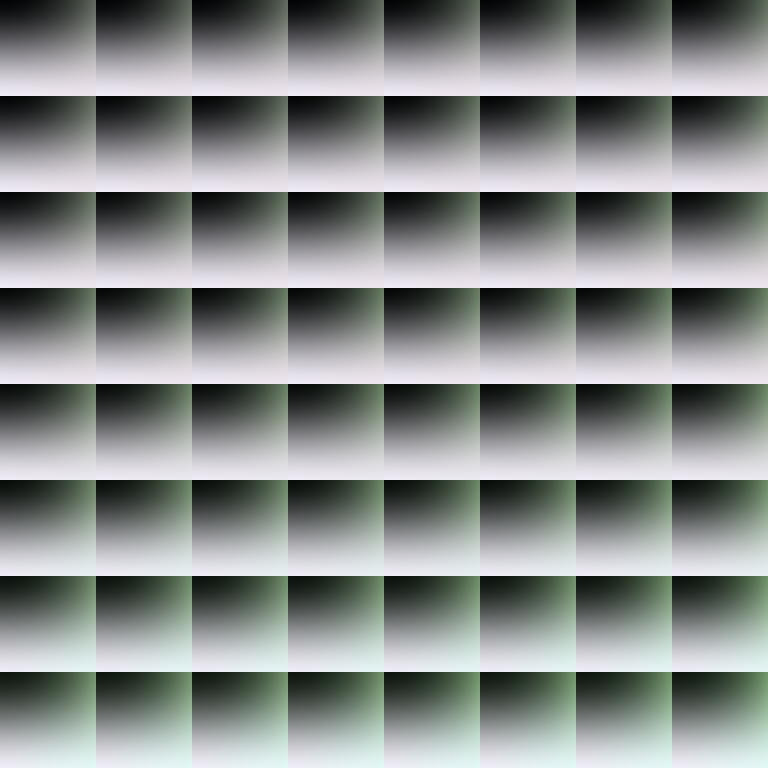
Reproduce this pattern procedurally as a WebGL 1 fragment shader.

```glsl
precision highp float;
// Eight by eight grid of soft shaded tiles, drifting from neutral grey to green down the canvas.

uniform vec2 u_resolution;

const float TILES = 8.0;
const int SAMPLES = 2;

// Colour along the upper edge of a tile: shadow at the left, muted green at the right.
vec3 upperEdge(float across, vec2 drift) {
  vec3 shadow = mix(vec3(0.0, 0.005, 0.01), vec3(0.06, 0.10, 0.06), drift.y * drift.y);
  vec3 glow = mix(vec3(0.38, 0.41, 0.37), vec3(0.47, 0.60, 0.44), drift.y);
  glow += vec3(-0.01, 0.02, -0.01) * drift.x;
  return mix(shadow, glow, pow(across, 2.1));
}

// Colour along the lower edge: pale lavender turning pink, or cyan near the canvas floor.
vec3 lowerEdge(float across, vec2 drift) {
  vec3 lavender = vec3(0.955, 0.94, 0.98);
  vec3 pink = vec3(0.94, 0.90, 0.94);
  vec3 cyan = vec3(0.89, 0.98, 0.97);
  vec3 farSide = mix(pink, cyan, smoothstep(0.45, 1.0, drift.y));
  return mix(lavender, farSide, across);
}

// Shade of one tile; local and drift both run rightwards and downwards from 0 to 1.
vec3 tileColor(vec2 local, vec2 drift) {
  float light = smoothstep(-0.05, 1.08, local.y);
  return mix(upperEdge(local.x, drift), lowerEdge(local.x, drift), light);
}

vec3 gridColor(vec2 position, float tiles) {
  return tileColor(fract(position * tiles), position);
}

void main() {
  // Average a few samples per pixel to smooth the tile borders.
  vec3 sum = vec3(0.0);
  for (int j = 0; j < SAMPLES; j++) {
    for (int i = 0; i < SAMPLES; i++) {
      vec2 offset = (vec2(float(i), float(j)) + 0.5) / float(SAMPLES) - 0.5;
      vec2 uv = (gl_FragCoord.xy + offset) / u_resolution;
      sum += gridColor(vec2(uv.x, 1.0 - uv.y), TILES);
    }
  }
  gl_FragColor = vec4(sum / float(SAMPLES * SAMPLES), 1.0);
}
```
